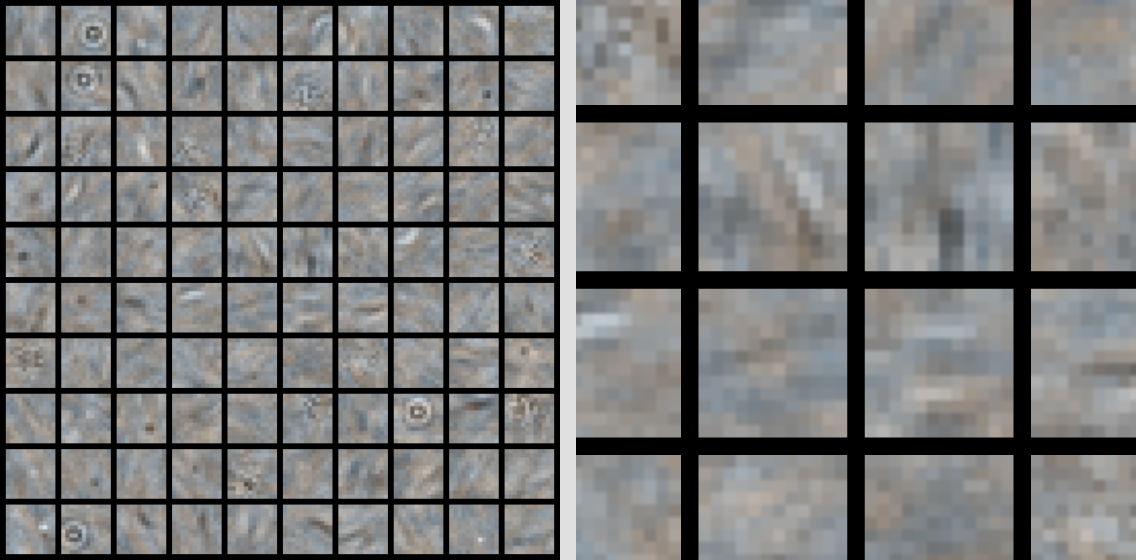
Left: the whole. Right: its middle third, enlarged.
Reproduce this pattern procedurally as a WebGL 2 fragment shader.

```glsl
#version 300 es
precision highp float;
// Ten by ten grid of coarse grey tiles with faint streaks, spots and rings, split by black lines.

#define TILES 10.0        // tiles across and down
#define GAP 0.01042       // black line width, in canvas widths
#define TEXELS 12.0       // blocks along a tile side
#define BLEND 0.55        // softness between blocks, in blocks
#define BASE_GREY vec3(0.572, 0.574, 0.572)
#define WARM_SHIFT vec3(0.55, -0.05, -0.6)
#define CLOUD 0.17        // contrast of broad mottling
#define WISP 0.13         // contrast of finer mottling
#define GRAIN 0.055       // contrast of single blocks
#define TINT 0.13         // strength of warm and cool patches

uniform vec2 u_resolution;
out vec4 fragColor;

// Integer hash giving three values in 0..1
vec3 hash3(ivec3 key) {
    uvec3 v = uvec3(key) * 1664525u + 1013904223u;
    v.x += v.y * v.z; v.y += v.z * v.x; v.z += v.x * v.y;
    v ^= v >> 16u;
    v.x += v.y * v.z; v.y += v.z * v.x; v.z += v.x * v.y;
    return vec3(v >> 8u) / float(1 << 24);
}

// Smooth noise, three channels centred on zero
vec3 noise3(vec2 p, int seed) {
    ivec2 i = ivec2(floor(p));
    vec2 f = smoothstep(0.0, 1.0, fract(p));
    vec3 low = mix(hash3(ivec3(i, seed)), hash3(ivec3(i + ivec2(1, 0), seed)), f.x);
    vec3 high = mix(hash3(ivec3(i + ivec2(0, 1), seed)), hash3(ivec3(i + 1, seed)), f.x);
    return mix(low, high, f.y) - 0.5;
}

// Brightness of the tile's main mark at p in -1..1
float mark(vec2 p, vec3 kind, vec3 pose, float grain) {
    float strength = mix(0.07, 0.24, kind.y * kind.y);
    float polarity = kind.z < 0.62 ? -1.0 : 1.0;
    float r2 = dot(p, p);
    if (kind.x < 0.56) {            // bent streak with pale flanks
        float x = p.x + (pose.x - 0.5) * 1.5 * p.y * p.y;
        float envelope = exp(-x * x * 9.0 - p.y * p.y * 3.5);
        return polarity * strength * envelope * cos(x * mix(5.0, 10.0, pose.y));
    }
    if (kind.x < 0.83) {            // small spot with a faint halo
        float spot = exp(-r2 * mix(22.0, 50.0, pose.y));
        return polarity * strength * (1.9 * spot - 0.45 * exp(-r2 * 7.0));
    }
    if (kind.x < 0.94)              // speckled patch
        return (grain - 0.5) * (0.2 + strength) * exp(-r2 * 2.2);
    return 0.24 * exp(-r2 * 2.6) * cos(sqrt(r2) * 14.0);   // rings
}

// Colour of one block of a tile
vec3 blockColour(ivec2 tile, vec2 block) {
    block = clamp(block, 0.0, TEXELS - 1.0);
    int seed = tile.x + int(TILES) * tile.y + 1;
    vec3 kind = hash3(ivec3(tile, 211));
    vec3 pose = hash3(ivec3(tile, 307));
    vec3 place = hash3(ivec3(tile, 401));
    vec3 grain = hash3(ivec3(ivec2(block), seed + 500));

    // Turn the tile so its mottling and mark share a direction
    vec2 p = (block + 0.5) / TEXELS * 2.0 - 1.0;
    float angle = 6.2832 * pose.z;
    mat2 turn = mat2(cos(angle), -sin(angle), sin(angle), cos(angle));
    vec2 q = turn * p;
    vec3 cloud = noise3(q * vec2(2.3, 1.3) + 20.0, seed + 1000);
    vec3 wisp = noise3(q * vec2(4.6, 2.6) + 40.0, seed + 2000);

    vec2 centre = (place.xy - 0.5) * 1.1;
    float detail = mark(turn * (p - centre), kind, pose, grain.y);
    float contrast = mix(0.65, 1.25, place.z);
    float light = contrast * (CLOUD * cloud.x + WISP * wisp.x) + GRAIN * (grain.x - 0.5);

    // Dark marks lean brown, bright marks lean either way
    float warmth = TINT * (cloud.y + 0.5 * wisp.y + 0.2 * (grain.z - 0.5));
    warmth += abs(detail) * (detail < 0.0 ? 0.12 : 0.5 * (pose.x - 0.5));
    return BASE_GREY + light + detail + warmth * WARM_SHIFT;
}

void main() {
    vec2 uv = gl_FragCoord.xy / u_resolution;
    float pitch = (1.0 - GAP) / TILES;
    vec2 grid = (uv - 0.5 * GAP) / pitch;
    ivec2 tile = ivec2(floor(grid));
    vec2 offset = (fract(grid) - 0.5) * pitch;
    float side = pitch - GAP;

    // Soft-edged blocks: blend the four nearest
    vec2 g = (offset / side + 0.5) * TEXELS - 0.5;
    vec2 b = floor(g);
    vec2 f = smoothstep(0.5 - 0.5 * BLEND, 0.5 + 0.5 * BLEND, fract(g));
    vec3 lower = mix(blockColour(tile, b), blockColour(tile, b + vec2(1, 0)), f.x);
    vec3 upper = mix(blockColour(tile, b + vec2(0, 1)), blockColour(tile, b + 1.0), f.x);
    vec3 colour = clamp(mix(lower, upper, f.y), 0.0, 1.0);

    // Black lines with smoothed edges
    vec2 inside = 0.5 * side - abs(offset);
    vec2 cover = clamp(inside * u_resolution + 0.5, 0.0, 1.0);
    fragColor = vec4(colour * cover.x * cover.y, 1.0);
}
```
